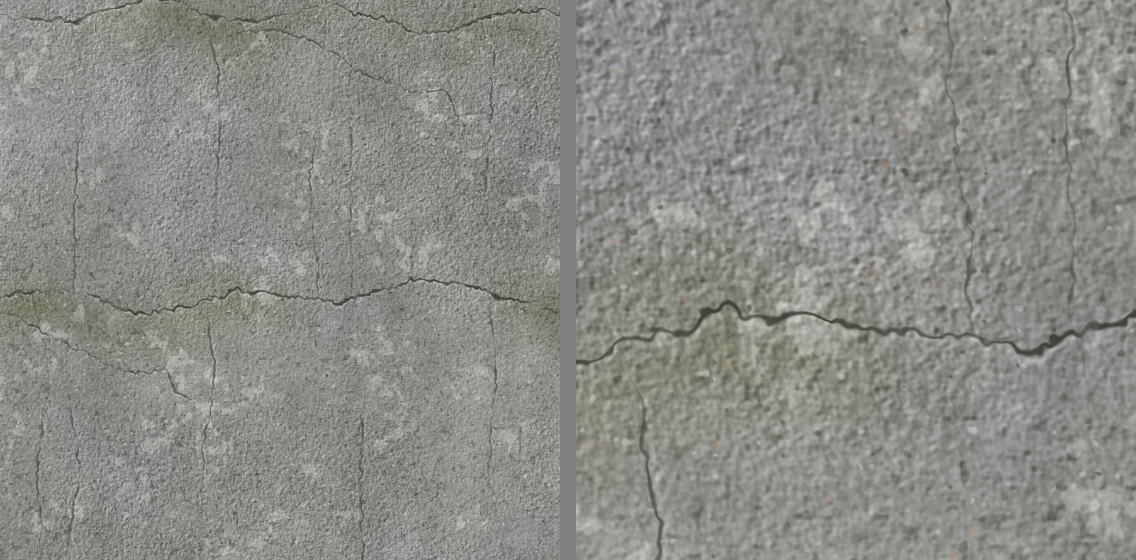
Left, the full canvas; right, a detail of the centre.
Write a Shadertoy shader that draws this texture.

```glsl
// Weathered concrete wall: gritty grey relief with chalk flecks, moss and pebbles,
// split by wavy horizontal cracks and thin upright ones. Two staggered courses
// share one crack layout; the surface is layered value noise lit from the left.

#define CONCRETE vec3(0.553, 0.553, 0.538)
#define CRACK_COLOR vec3(0.21, 0.21, 0.185)
#define CHALK_COLOR vec3(0.71, 0.72, 0.70)
#define MOSS_TINT vec3(0.86, 0.88, 0.75)
#define BLUE_TINT vec3(1.02, 1.03, 1.07)
#define GRAIN_SCALE 195.0
#define GRAIN_RELIEF 0.225
#define PEBBLE_SCALE 150.0
#define RAGGEDNESS 0.0042
#define COURSE 0.5
#define TAU 6.2831853

float hash(vec2 p) {
    vec3 q = fract(vec3(p.xyx) * 0.1031);
    q += dot(q, q.yzx + 33.33);
    return fract((q.x + q.y) * q.z);
}

float noise(vec2 p) {
    vec2 cell = floor(p), f = fract(p);
    f = f * f * (3.0 - 2.0 * f);
    return mix(mix(hash(cell), hash(cell + vec2(1, 0)), f.x),
               mix(hash(cell + vec2(0, 1)), hash(cell + vec2(1, 1)), f.x), f.y);
}

float fbm(vec2 p) {
    float sum = 0.0, amp = 0.533;
    for (int i = 0; i < 4; i++) {
        sum += amp * noise(p);
        p = mat2(1.6, 1.2, -1.2, 1.6) * p + 17.3;
        amp *= 0.5;
    }
    return sum;
}

// Height of the gritty surface
float grain(vec2 p) {
    p = mat2(0.86, 0.5, -0.5, 0.86) * p * GRAIN_SCALE;
    return 0.55 * noise(p) + 0.45 * noise(p * 2.1 + 40.0);
}

// Crack paths, as depth below the top of a course
float mainPath(float x) {
    return 0.028 + 0.016 * cos(3.0 * TAU * (x - 0.1)) + 0.012 * cos(TAU * (x - 0.8));
}

float branchPath(float x) {
    return 0.055 + 0.105 * smoothstep(0.48, 0.74, x) + 0.045 * smoothstep(0.795, 0.82, x);
}

// Adds a crack to marks: x is the dark gap, y its lit lip
void addCrack(inout vec2 marks, float d, float width, float strength) {
    float px = 1.0 / iResolution.y;
    float gap = 1.0 - smoothstep(0.2 * width, width + px, abs(d));
    float lip = 1.0 - smoothstep(0.0, 1.5 * width + px, abs(d - 2.2 * width));
    marks = max(marks, strength * vec2(gap, lip));
}

void addCourse(inout vec2 marks, inout float moss, vec2 p, float row) {
    vec2 q = vec2(fract(p.x + 0.5 * row), p.y - COURSE * row);
    float jitter = 0.011 * (noise(vec2(p.x * 38.0, row + 5.0)) - 0.5)
                 + 0.006 * (noise(vec2(p.x * 120.0, row + 9.0)) - 0.5);
    float rough = noise(vec2(p.x * 75.0, row + 20.0));
    float broken = smoothstep(0.1, 0.6, noise(vec2(p.x * 55.0, row + 33.0)));
    float slope, d;

    // Wide horizontal crack, opening at two joints
    float path = mainPath(q.x) + jitter;
    slope = (mainPath(q.x + 0.002) - mainPath(q.x - 0.002)) / 0.004;
    d = (q.y - path) / sqrt(1.0 + slope * slope);
    float joint = exp(-pow((q.x - 0.385) / 0.006, 2.0))
                + 0.7 * exp(-pow((q.x - 0.14) / 0.005, 2.0));
    float opening = smoothstep(0.25, 0.65, noise(vec2(p.x * 9.0, row)));
    float strength = mix(0.4, 0.95, opening) * mix(0.6, 1.0, broken);
    addCrack(marks, d, 0.0009 + 0.0019 * rough * opening + 0.005 * joint, max(strength, min(joint, 1.0)));
    moss += exp(-abs(q.y - path - 0.025) / 0.05);

    // Stepped branch below it
    slope = (branchPath(q.x + 0.002) - branchPath(q.x - 0.002)) / 0.004;
    d = (q.y - branchPath(q.x) - jitter) / sqrt(1.0 + slope * slope);
    float span = smoothstep(0.43, 0.45, q.x) * (1.0 - smoothstep(0.82, 0.9, q.x));
    addCrack(marks, d, 0.0007 + 0.0012 * rough, 0.65 * span * mix(0.4, 1.0, broken));

    // Thin upright cracks, each strong over part of the course
    for (int i = 0; i < 5; i++) {
        float k = float(i), seed = k * 7.0 + row * 41.0 + 60.0;
        float x = i < 4 ? 0.14 + 0.245 * k : 0.57;
        x += 0.035 * (noise(vec2(p.y * 6.0, seed)) - 0.5)
           + 0.006 * (noise(vec2(p.y * 65.0, seed)) - 0.5);
        float start = mix(0.2, 0.03, mod(k, 2.0)) + 0.04 * hash(vec2(k, 3.0));
        float reach = smoothstep(start, start + 0.05, q.y)
                    * (1.0 - smoothstep(start + 0.24, start + 0.36, q.y));
        float inside = smoothstep(0.02, 0.04, q.y) * (1.0 - smoothstep(0.51, 0.54, q.y));
        float wear = smoothstep(0.05, 0.7, noise(vec2(p.y * 48.0, seed + 2.0)));
        d = fract(q.x - x + 0.5) - 0.5;
        addCrack(marks, d, 0.0007 + 0.0009 * wear, inside * mix(0.4, 1.0, wear) * mix(0.2, 0.65, reach));
    }
}

void mainImage(out vec4 fragColor, in vec2 fragCoord) {
    vec2 p = fragCoord / iResolution.y;
    p.y = 1.0 - p.y;

    // Cracks with crumbled edges, and the damp zones around them
    vec2 marks = vec2(0.0), crumble = vec2(noise(p * 180.0), noise(p * 180.0 + 90.0)) - 0.5;
    float moss = 0.0;
    for (int r = -1; r < 2; r++) addCourse(marks, moss, p + RAGGEDNESS * crumble, float(r));
    moss *= smoothstep(0.38, 0.75, fbm(p * 5.0 + 3.0));

    // Broad stains, faint runs, lit grit and small cavities
    float stain = fbm(p * 6.0 + 11.0) - 0.5;
    float mottle = fbm(p * 30.0 + 5.0) - 0.5;
    float runs = noise(vec2(p.x * 34.0, p.y * 5.0)) - 0.5;
    float relief = grain(p) - grain(p - vec2(0.0022, 0.0015));
    float coarse = mix(0.8, 1.3, smoothstep(0.35, 0.7, noise(p * 6.0 + 31.0)));
    float speck = noise(p * 330.0 + 8.0) - 0.5;
    float cavity = smoothstep(0.72, 0.92, noise(p * 170.0 + 25.0));
    float tone = 0.12 * stain + 0.07 * mottle + 0.035 * runs
               + GRAIN_RELIEF * coarse * relief + 0.1 * speck - 0.09 * cavity;
    vec3 color = CONCRETE + tone * vec3(1.0, 1.0, 1.06);
    color *= mix(vec3(1.0), BLUE_TINT, smoothstep(0.5, 0.75, fbm(p * 4.0 + 70.0)));
    color *= mix(vec3(1.0), MOSS_TINT, min(moss, 1.0));

    // Chalky flecks in loose clusters
    float chalk = smoothstep(0.57, 0.68, fbm(p * 62.0)) * smoothstep(0.5, 0.75, noise(p * 13.0 + 50.0));
    color = mix(color, CHALK_COLOR + 0.7 * tone, 0.65 * chalk);

    // Scattered pebbles and pits
    vec2 site = p * PEBBLE_SCALE + 0.5 * crumble, cell = floor(site), local = fract(site);
    float pick = hash(cell + 200.0), kind = hash(cell + 400.0);
    vec2 center = 0.35 + 0.3 * vec2(hash(cell + 500.0), hash(cell + 600.0));
    float radius = 0.12 + 0.2 * hash(cell + 700.0);
    float pebble = step(0.93, pick) * (1.0 - smoothstep(radius - 0.1, radius + 0.15, length(local - center)));
    vec3 stone = kind < 0.35 ? vec3(0.35, 0.34, 0.31)
               : kind < 0.55 ? vec3(0.60, 0.53, 0.46) : vec3(0.74, 0.74, 0.74);
    color = mix(color, stone + 0.5 * tone, 0.7 * pebble);

    // Crack lips and gaps
    color += 0.09 * marks.y * (1.0 - marks.x);
    color = mix(color, CRACK_COLOR, 0.88 * marks.x);
    fragColor = vec4(clamp(color, 0.0, 1.0), 1.0);
}
```
